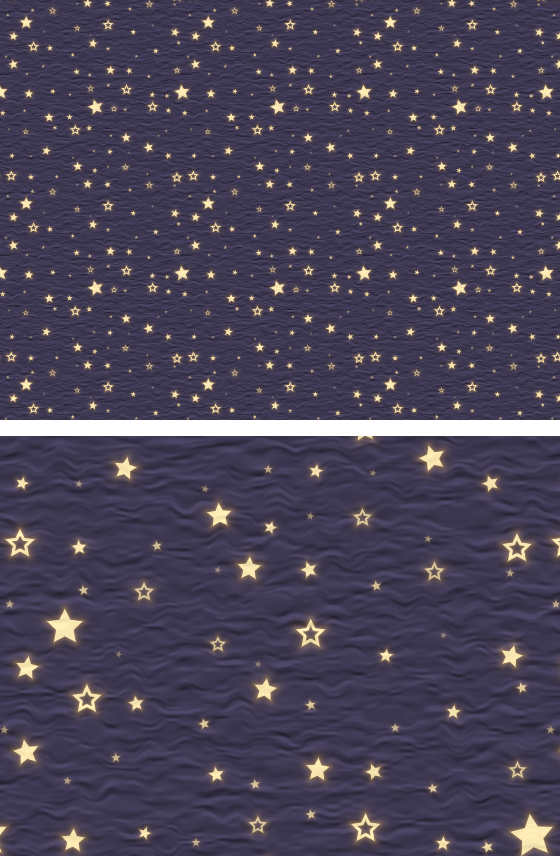
Top: the whole. Bottom: its middle third, enlarged.
This pattern is drawn by a WebGL 1 fragment shader. Its source:

```glsl
precision highp float;
// Night sky wallpaper: a square tile of glowing cream stars on violet crepe paper.
// Each tile holds three big stars and a jittered grid of smaller solid and hollow
// ones, sized by a shuffled rank; wrapped noise is embossed into horizontal grain.

uniform vec2 u_resolution;

#define TILE vec2(0.4335, 0.4311)    // tile size in canvas heights
#define CELLS 9.0                    // small stars along each tile side
#define JITTER 0.74                  // wander of a star inside its cell
#define GRAIN 0.62                   // depth of the paper relief
#define GRAIN_CELLS vec2(22.0, 70.0) // paper ridges per tile
#define GLOW 0.5                     // strength of the halo
#define GROUND vec3(0.24, 0.22, 0.32)
#define CREAM vec3(0.98, 0.91, 0.70)
#define GOLD vec3(0.86, 0.66, 0.38)

float hash(vec2 p) {
  return fract(sin(dot(p, vec2(127.1, 311.7))) * 43758.5453);
}

// Value noise that repeats after the given number of cells
float wrappedNoise(vec2 p, vec2 period) {
  vec2 i = floor(p), f = fract(p);
  f = f * f * (3.0 - 2.0 * f);
  vec2 a = mod(i, period), b = mod(i + 1.0, period);
  return mix(mix(hash(a), hash(vec2(b.x, a.y)), f.x),
             mix(hash(vec2(a.x, b.y)), hash(b), f.x), f.y);
}

float paperHeight(vec2 t) {
  vec2 p = t * GRAIN_CELLS;
  p.y += 1.4 * wrappedNoise(t * 30.0, vec2(30.0));
  return wrappedNoise(p, GRAIN_CELLS)
       + 0.5 * wrappedNoise(p * 2.0, GRAIN_CELLS * 2.0);
}

// Signed distance to an upright five-pointed star
float starDistance(vec2 p, float radius) {
  const vec2 k = vec2(0.80902, -0.58779);
  const vec2 m = vec2(-0.80902, -0.58779);
  p.x = abs(p.x);
  p -= 2.0 * max(dot(k, p), 0.0) * k;
  p -= 2.0 * max(dot(m, p), 0.0) * m;
  p.x = abs(p.x);
  p.y -= radius;
  vec2 edge = 0.5 * vec2(-k.y, k.x) - vec2(0.0, 1.0);
  float h = clamp(dot(p, edge) / dot(edge, edge), 0.0, radius);
  return length(p - edge * h) * sign(p.y * edge.x - p.x * edge.y);
}

// Returns body coverage in x and halo strength in y
vec2 drawStar(vec2 p, float radius, bool hollow, float tilt, float pixel) {
  float c = cos(tilt), s = sin(tilt);
  float d = starDistance(mat2(c, -s, s, c) * p, radius);
  float line = radius * 0.1;
  if (hollow) d = abs(d + line) - line;
  float body = 1.0 - smoothstep(-0.6 * pixel, 0.6 * pixel, d);
  float spread = min(0.3 * radius, 0.006);
  return vec2(body, GLOW * exp(-max(d, 0.0) / spread));
}

// Centre of a big star: a curved walk wrapped into the tile
vec2 bigStarCentre(float i) {
  return fract(vec2(0.144, 0.875) + i * vec2(-0.479, -0.5365)
             + i * i * vec2(0.335, 0.1515));
}

vec2 wrapOffset(vec2 v) {
  return fract(v + 0.5) - 0.5;
}

vec2 bigStars(vec2 t, float pixel) {
  vec2 light = vec2(0.0);
  for (int i = 0; i < 3; i++) {
    float n = float(i);
    float radius = 0.034 + 0.007 * min(n, 1.0);
    vec2 p = wrapOffset(t - bigStarCentre(n));
    light = max(light, drawStar(p, radius, false, 0.12 * n, pixel));
  }
  return light;
}

vec2 smallStar(vec2 t, vec2 cell, float pixel) {
  vec2 id = mod(cell, CELLS);
  vec2 wander = vec2(hash(id + 3.7), hash(id + 19.3)) - 0.5;
  vec2 centre = (cell + 0.5 + JITTER * wander) / CELLS;
  for (int i = 0; i < 3; i++) {
    if (length(wrapOffset(centre - bigStarCentre(float(i)))) < 0.07) return vec2(0.0);
  }

  // The shuffled rank fixes how many stars of each kind a tile holds
  float rank = mod(31.0 * id.x + 36.0 * id.y, CELLS * CELLS);
  float chance = hash(id + 41.1);
  bool hollow = rank < 6.5 || (rank > 18.5 && rank < 26.5);
  float radius = mix(0.005, 0.010, chance), brightness = mix(0.3, 0.85, chance);
  if (rank < 6.5) { radius = 0.028; brightness = 1.0; }
  else if (rank < 18.5) { radius = 0.020 + 0.005 * chance; brightness = 1.0; }
  else if (rank < 26.5) { radius = 0.015 + 0.004 * chance; brightness = 0.75; }
  else if (rank < 44.5) { radius = 0.011 + 0.004 * chance; brightness = 0.95; }
  float tilt = hollow ? 0.0 : 0.7 * (chance - 0.5);
  return brightness * drawStar(t - centre, radius, hollow, tilt, pixel);
}

void main() {
  vec2 t = (gl_FragCoord.xy - vec2(0.0, u_resolution.y)) / u_resolution.y / TILE;
  float pixel = 1.0 / (u_resolution.y * TILE.y);

  // Paper lit from above
  float relief = paperHeight(t) - paperHeight(t + vec2(0.0, 0.35 / GRAIN_CELLS.y));
  vec3 color = GROUND * (1.0 + GRAIN * clamp(relief, -0.7, 0.45));

  // Stars, gathered from the big ones and the nearby cells
  vec2 light = bigStars(t, pixel);
  for (int y = -1; y <= 1; y++)
    for (int x = -1; x <= 1; x++)
      light = max(light, smallStar(t, floor(t * CELLS) + vec2(x, y), pixel));
  color = mix(color, GOLD, light.y);
  color = mix(color, CREAM * (1.0 + 0.12 * relief), light.x);
  gl_FragColor = vec4(color, 1.0);
}
```
